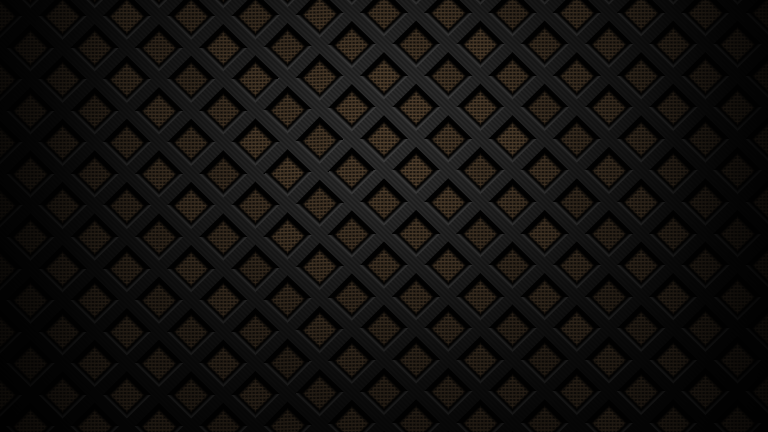
A WebGL 1 fragment shader for this pattern:

```glsl
precision highp float;
// Dark diamond grille over a woven brown cloth, lit softly from above.
// A rotated lattice gives each opening; its square distance separates
// the ribbed struts, lower bevels, upper shadows and cloth.
uniform vec2 u_resolution;

// Pseudo-random tint of one opening from layered sines, -1 to 1.
float cellTint(vec2 id) {
  return 0.6 * sin(id.x * 2.3 + id.y * 1.1) + 0.4 * sin(id.y * 4.7 - id.x * 3.1);
}

// Warm horizontal and vertical threads with dark holes between them.
vec3 clothColor(vec2 q, float tint) {
  vec2 wave = 0.5 + 0.5 * cos(q * 6.28318 * 18.0);
  float thread = 0.25 + 0.85 * max(wave.x, wave.y) * (0.7 + 0.3 * wave.y);
  return vec3(0.275, 0.215, 0.150) * thread * (1.0 + 0.1 * tint);
}

void main() {
  vec2 p = (gl_FragCoord.xy - 0.5 * u_resolution) / u_resolution.y;

  // Lattice, with a slight sag on the left side.
  float sag = 0.008 * (1.0 - smoothstep(-0.35, 0.0, p.x));
  vec2 q = (p - vec2(0.0, 0.0324 - sag)) / vec2(0.1488, 0.1461);
  vec2 diagonal = vec2(q.x + q.y, q.x - q.y);
  vec2 id = floor(diagonal + 0.5);
  vec2 a = diagonal - id;
  float d = max(abs(a.x), abs(a.y));
  float lower = max(-a.x, a.y);
  float upper = max(a.x, -a.y);
  float aa = 6.0 / u_resolution.y;

  // Pool of light above the middle, fading to the rim of the canvas.
  vec2 fromLight = p - vec2(0.0, 0.19);
  float light = exp(-fromLight.x * fromLight.x / 0.36 - fromLight.y * fromLight.y / 0.25);
  float edgeFade = 1.0 - 0.6 * smoothstep(0.55, 0.95, abs(p.x));

  // Recessed cloth, darkened under the upper struts and along the bottom.
  float shade = 1.0 - smoothstep(0.20, 0.29, upper);
  shade *= 1.0 - smoothstep(0.23, 0.30, lower);
  vec3 color = clothColor(q, cellTint(id)) * shade * mix(0.34, 1.0, light) * edgeFade;
  color += 0.004;

  // Rounded bevel on the two lower sides, brightest along its outer rim.
  float bevelMask = smoothstep(0.30 - aa, 0.30 + aa, lower) * step(upper, lower);
  float rim = smoothstep(0.30, 0.36, lower);
  float bevel = mix(0.04, 0.235, rim) * mix(0.27, 1.0, light);
  color = mix(color, vec3(bevel) * edgeFade, bevelMask);

  // Flat struts with fine diagonal ribs.
  float rib = 0.5 + 0.5 * cos(diagonal.x * 6.28318 * 13.0);
  float strut = 0.008 + 0.145 * light * (0.82 + 0.36 * rib);
  float strutMask = smoothstep(0.375 - aa, 0.375 + aa, d);
  color = mix(color, vec3(strut) * edgeFade, strutMask);

  gl_FragColor = vec4(color, 1.0);
}
```
